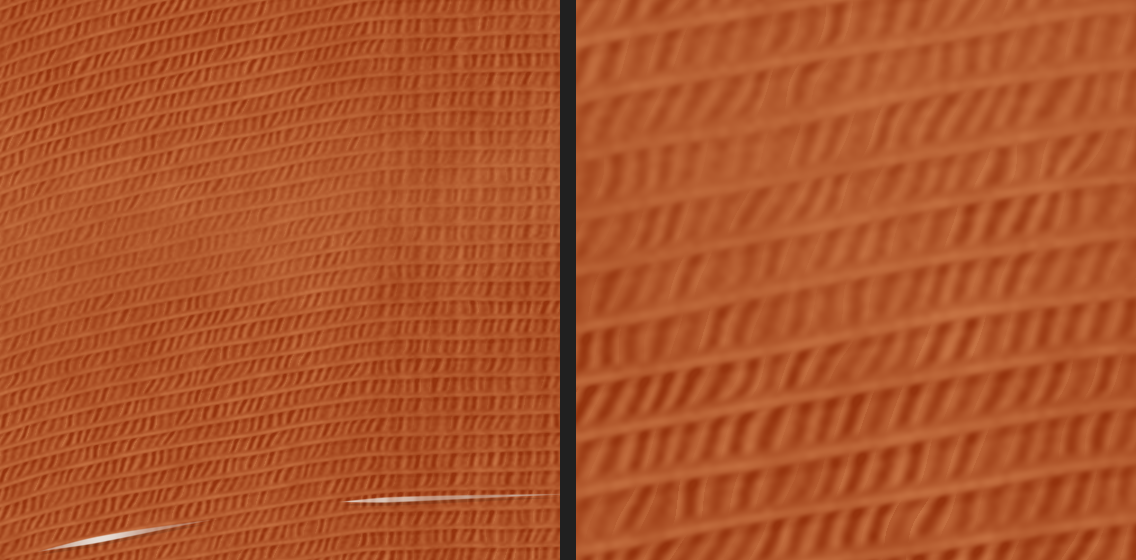
Left: the whole. Right: its middle third, enlarged.
Give the GLSL for this texture, as a three.js fragment shader.

```glsl
// Rust-coloured knit cloth: thin raised ribs with slanted stitches between them.
// A lift curve bends the rows, cosine strands shade the stitches, value noise
// adds wear, and two tapered pale slivers lie across the lower rows.

varying vec2 vUv;

const float TAU = 6.28319;
const float ROWS = 30.5;           // ribs up the canvas at the left side
const float STITCHES = 61.0;       // stitches across the canvas
const float LEAN = 0.78;           // sideways run of a stitch, in stitches
const float RIB_WIDTH = 0.10;      // in rows
const float FOLD_X = 0.66;         // where the rows turn level
const float ROW_SLOPE = 0.135;
const float EDGE_LIFT = 0.028;     // extra bend at the left side
const float FAN = 0.25;            // growth of the bend up the canvas

const vec3 DEEP_RUST = vec3(0.615, 0.240, 0.085);
const vec3 PALE_RUST = vec3(0.745, 0.405, 0.225);
const vec3 FADED = vec3(0.70, 0.39, 0.21);
const vec3 BRIGHT_THREAD = vec3(0.90, 0.86, 0.83);
const vec3 DULL_THREAD = vec3(0.78, 0.66, 0.60);

float hash(vec2 p) {
  vec3 q = fract(vec3(p.xyx) * 0.1031);
  q += dot(q, q.yzx + 33.33);
  return fract((q.x + q.y) * q.z);
}

float noise(vec2 p) {
  vec2 i = floor(p);
  vec2 f = fract(p);
  f = f * f * (3.0 - 2.0 * f);
  float low = mix(hash(i), hash(i + vec2(1.0, 0.0)), f.x);
  float high = mix(hash(i + vec2(0.0, 1.0)), hash(i + vec2(1.0, 1.0)), f.x);
  return mix(low, high, f.y);
}

float clouds(vec2 p) {
  float sum = 0.0;
  float weight = 0.5;
  for (int i = 0; i < 3; i++) {
    sum += weight * noise(p);
    p = p * 2.03 + 17.3;
    weight *= 0.5;
  }
  return sum / 0.875;
}

// Height gained by a row at x: steep at the left, level past the fold.
float rowLift(float x) {
  float d = x - FOLD_X;
  float softMin = 0.5 * (x + FOLD_X - sqrt(d * d + 0.002));
  return ROW_SLOPE * softMin + EDGE_LIFT * (1.0 - exp(-x / 0.16)) + 0.015 * x;
}

// Coverage of a sliver from a to b, widest at the fraction peak.
float sliver(vec2 p, vec2 a, vec2 b, float peak, float width, float bow) {
  float t = (p.x - a.x) / (b.x - a.x);
  float s = clamp(t, 0.0, 1.0);
  float taper = smoothstep(0.0, peak, s) * (1.0 - smoothstep(peak, 1.0, s));
  float middle = mix(a.y, b.y, s) + bow * s * (1.0 - s);
  float halfWidth = 0.5 * width * taper;
  float edge = 0.0018;
  float cover = 1.0 - smoothstep(halfWidth - edge, halfWidth + edge, abs(p.y - middle));
  return cover * smoothstep(0.0, 0.25, taper);
}

void main() {
  vec2 p = vUv;
  float level = smoothstep(FOLD_X - 0.04, FOLD_X + 0.06, p.x);

  // Rows, with a slight wander
  float wander = 0.14 * (noise(p * vec2(11.0, 26.0)) - 0.5);
  float v = (p.y - rowLift(p.x) * (0.95 + FAN * p.y)) * ROWS + wander;
  float row = floor(v);
  float f = v - row;
  float ribDistance = min(f, 1.0 - f) / RIB_WIDTH;
  float rib = exp(-ribDistance * ribDistance);
  rib *= 0.6 + 0.7 * noise(vec2(p.x * 40.0, floor(v + 0.5) * 3.7));

  // Slanted stitches; columns line up past the fold
  float shift = 0.6 * (hash(vec2(row, 7.0)) - 0.5) * (1.0 - 0.8 * level);
  float u = p.x * STITCHES - mix(LEAN, 0.45, level) * (f - 0.5) + shift;
  u += 0.6 * (noise(p * vec2(30.0, 34.0) + 5.0) - 0.5);
  float strength = mix(0.45, 1.35, hash(vec2(floor(u), row + 40.0)));
  float body = smoothstep(0.08, 0.34, f) * (1.0 - smoothstep(0.80, 0.96, f));
  float strand = cos(TAU * (u - 0.5));
  float column = cos(TAU * (p.x * STITCHES * 0.5 - 0.2 * f));
  float shadow = smoothstep(0.62, 0.80, f) * (1.0 - smoothstep(0.84, 0.95, f));

  // Broad wash: a pale diagonal band between deeper areas
  float bandDistance = (p.y - 0.54 - 0.15 * p.x) / 0.16;
  float band = exp(-bandDistance * bandDistance);
  float wash = clouds(p * 4.0 + 3.0) - 0.5;
  float streak = noise(vec2(p.x * 28.0, p.y * 6.0) + 11.0) - 0.5;
  float patches = noise(p * vec2(34.0, 30.0)) - 0.5;
  float fuzz = noise(p * 190.0) - 0.5;
  float contrast = (1.0 - 0.28 * band) * (0.80 + 0.5 * noise(p * 9.0));

  float tone = 0.45 + 0.24 * band + 0.38 * wash + 0.20 * patches + 0.22 * fuzz;
  tone += 0.12 * level * streak;
  tone += contrast * mix(0.42, 0.28, level) * rib;
  tone -= contrast * body * strength * (mix(0.43, 0.36, level) * strand + 0.03);
  tone -= contrast * 0.26 * shadow;
  tone += level * 0.17 * column * (1.0 - 0.6 * rib);
  vec3 color = mix(DEEP_RUST, PALE_RUST, clamp(tone, -0.25, 1.25));
  color = mix(color, FADED, 0.12 * band);

  // Pale slivers and the shade below them
  vec2 below = p + vec2(0.0, 0.006);
  vec2 a1 = vec2(0.045, 0.010);
  vec2 b1 = vec2(0.42, 0.078);
  vec2 a2 = vec2(0.59, 0.103);
  vec2 b2 = vec2(1.08, 0.119);
  float first = sliver(p, a1, b1, 0.35, 0.011, 0.012);
  float second = sliver(p, a2, b2, 0.22, 0.009, 0.006);
  float shade = max(sliver(below, a1, b1, 0.35, 0.011, 0.012), sliver(below, a2, b2, 0.22, 0.009, 0.006));
  color *= 1.0 - 0.14 * shade;
  float glintDistance = (p.x - 0.18) / 0.09;
  float glint = exp(-glintDistance * glintDistance);
  color = mix(color, mix(DULL_THREAD, BRIGHT_THREAD, glint), first * (0.6 + 0.4 * glint));
  float fray = 0.65 + 0.35 * noise(vec2(p.x * 60.0, 2.0));
  color = mix(color, mix(BRIGHT_THREAD, DULL_THREAD, smoothstep(0.66, 0.85, p.x)), second * fray);

  gl_FragColor = vec4(color, 1.0);
}
```
